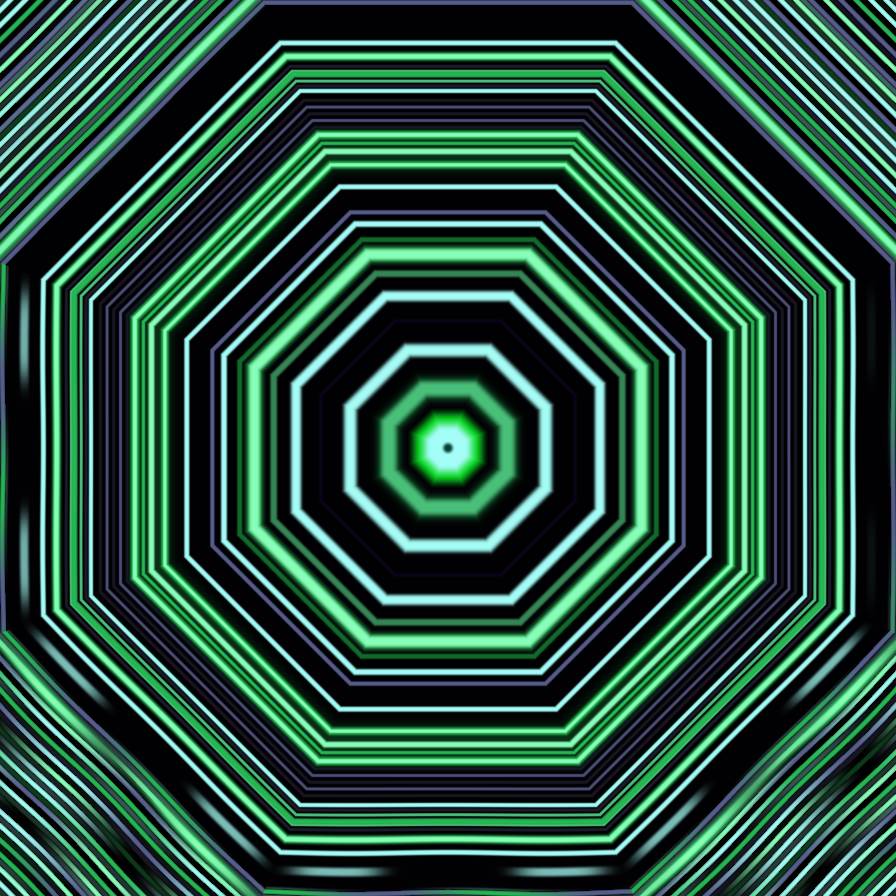
A WebGL 1 fragment shader for this background:

```glsl
precision highp float;
// Concentric neon octagons around a glowing core on near-black.
// Each point is folded into one of eight sectors to get an octagonal radius;
// soft rings sit on that radius, and hashed stripes, broken into streaks low down, fill the rim.
uniform vec2 u_resolution;

const float SECTOR = 0.78539816;
const vec3 NIGHT  = vec3(0.003, 0.003, 0.015);
const vec3 ICE    = vec3(0.64, 0.99, 0.96);
const vec3 MINT   = vec3(0.53, 1.00, 0.72);
const vec3 GREEN  = vec3(0.14, 0.72, 0.32);
const vec3 JADE   = vec3(0.29, 0.75, 0.48);
const vec3 FOREST = vec3(0.04, 0.26, 0.11);
const vec3 VIOLET = vec3(0.34, 0.36, 0.55);

float hash(float n) {
  return fract(sin(n * 127.1) * 43758.5453);
}

// Flat-topped soft line of the given half width.
float line(float d, float halfWidth) {
  float q = d / halfWidth;
  q *= q;
  return exp(-q * q);
}

vec3 ring(vec3 base, float r, float radius, float halfWidth, vec3 tint) {
  return mix(base, tint, line(r - radius, halfWidth));
}

// Evenly spaced rings whose tint alternates between two colours.
vec3 cluster(vec3 base, float r, float start, float gap, float halfWidth, vec3 a, vec3 b) {
  for (int i = 0; i < 5; i++) {
    float k = float(i);
    base = ring(base, r, start + gap * k, halfWidth, mix(a, b, mod(k, 2.0)));
  }
  return base;
}

// Random stripes: bright cells alternate with dim ones.
vec3 stripes(float r, float count, float seed) {
  float cell = floor(r * count);
  float pick = hash(cell + seed);
  vec3 tint = mix(VIOLET, GREEN, step(0.30, pick));
  tint = mix(tint, MINT, step(0.48, pick));
  tint = mix(tint, ICE, step(0.68, pick));
  tint *= step(0.12, pick);
  float dim = 0.4 * hash(cell + seed + 41.0);
  tint *= mix(dim, 1.0, mod(cell, 2.0));
  return mix(NIGHT, tint, line(fract(r * count) - 0.5, 0.5));
}

// Stripes that trade places along the side, leaving lens-shaped streaks.
vec3 streaks(float r, float t, float strength) {
  float phase = 6.28 * hash(floor(r * 24.0));
  float swap = 0.5 + 0.5 * cos(t * 13.0 + phase);
  swap *= smoothstep(0.1, 0.6, strength);
  return mix(stripes(r, 84.0, 3.0), stripes(r, 84.0, 20.0), swap);
}

// Bows the radius slightly along each side, more towards the rim.
float bow(float r, float t, float strength) {
  float fade = smoothstep(0.72, 1.2, r);
  return r + strength * fade * (0.005 * cos(t * 14.0) + 0.02 * t * t);
}

vec3 core(vec3 base, float r, float dist) {
  base = mix(base, vec3(0.04, 0.85, 0.14), 1.0 - smoothstep(0.060, 0.092, r));
  base = mix(base, ICE, 1.0 - smoothstep(0.038, 0.068, r));
  return mix(base, vec3(0.02, 0.25, 0.22), 1.0 - smoothstep(0.004, 0.016, dist));
}

vec3 innerRings(vec3 c, float r) {
  c = ring(c, r, 0.132, 0.029, FOREST);
  c = ring(c, r, 0.132, 0.018, JADE);
  c = ring(c, r, 0.218, 0.015, ICE);
  c = ring(c, r, 0.284, 0.004, vec3(0.05, 0.01, 0.09));
  c = ring(c, r, 0.339, 0.012, ICE);
  c = ring(c, r, 0.389, 0.008, JADE * 0.7);
  c = ring(c, r, 0.432, 0.020, GREEN * 0.75);
  c = ring(c, r, 0.432, 0.013, MINT);
  c = ring(c, r, 0.465, 0.006, FOREST * 1.6);
  c = ring(c, r, 0.500, 0.007, ICE);
  c = ring(c, r, 0.526, 0.005, VIOLET);
  return ring(c, r, 0.583, 0.006, ICE);
}

vec3 outerRings(vec3 c, float r) {
  c = ring(c, r, 0.663, 0.048, FOREST * 0.7);
  c = ring(c, r, 0.632, 0.009, GREEN);
  c = ring(c, r, 0.632, 0.004, MINT);
  c = ring(c, r, 0.662, 0.007, MINT);
  c = ring(c, r, 0.680, 0.004, GREEN);
  c = ring(c, r, 0.699, 0.010, GREEN);
  c = ring(c, r, 0.699, 0.005, MINT);
  c = cluster(c, r, 0.716, 0.0150, 0.0036, VIOLET * 0.25, VIOLET * 0.85);
  c = ring(c, r, 0.797, 0.005, ICE);
  c = cluster(c, r, 0.808, 0.0110, 0.0036, VIOLET * 0.3, JADE);
  c = ring(c, r, 0.834, 0.007, GREEN);
  c = ring(c, r, 0.874, 0.010, GREEN);
  c = ring(c, r, 0.874, 0.006, MINT);
  return ring(c, r, 0.904, 0.006, ICE);
}

void main() {
  vec2 p = (2.0 * gl_FragCoord.xy - u_resolution) / min(u_resolution.x, u_resolution.y);

  // Fold into the nearest side: r runs across it, t along it.
  float angle = floor(atan(p.y, p.x + 1e-6) / SECTOR + 0.5) * SECTOR;
  vec2 side = vec2(cos(angle), sin(angle));
  float r = dot(p, side);
  float t = dot(p, vec2(-side.y, side.x));

  // The top stays whole; the lower sides break up the most.
  float strength = max(0.0, 0.45 - 0.45 * side.y - 0.10 * side.x);
  float bent = bow(r, t, strength);
  vec3 color = outerRings(innerRings(NIGHT, r), bent);

  // Flecks in the dark gap, then the striped rim behind a bright band.
  float fleck = line(abs(t) - 0.25, 0.10) * smoothstep(0.3, 0.6, strength);
  color = ring(color, bent, 0.945, 0.010, mix(NIGHT, ICE * 0.75, fleck));
  color = mix(color, streaks(bent, t, strength), smoothstep(0.980, 0.988, bent));
  float whole = 1.0 - strength * (0.5 + 0.5 * cos(t * 13.0));
  color = mix(color, GREEN, whole * line(bent - 1.020, 0.014));
  color = mix(color, MINT, whole * line(bent - 1.020, 0.008));

  gl_FragColor = vec4(core(color, r, length(p)), 1.0);
}
```
